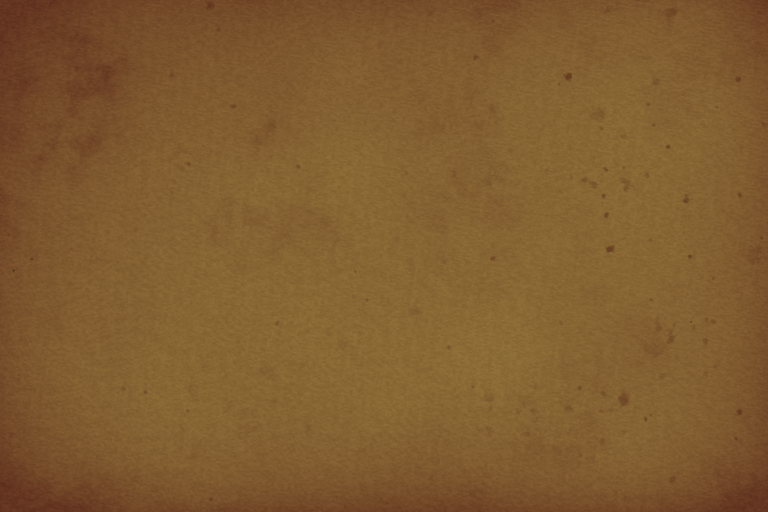
This texture is drawn by a WebGL 1 fragment shader. Its source:

```glsl
precision highp float;
uniform vec2 u_resolution;

// Colours
const vec3 PAPER = vec3(0.550, 0.423, 0.212);
const vec3 AGED = vec3(0.408, 0.228, 0.135);
const vec3 FOXING = vec3(0.345, 0.165, 0.095);
const vec3 SPECK = vec3(0.20, 0.13, 0.08);
const vec3 GRAIN_TINT = vec3(1.0, 0.86, 0.52);

// Edge darkening: left, right, bottom, top
const vec4 EDGE_AMOUNT = vec4(0.60, 0.48, 0.66, 0.48);
const vec4 EDGE_WIDTH = vec4(0.16, 0.09, 0.085, 0.10);

// Stains and grain
const float BASE_AGE = 0.04;
const float CLOUD_AMOUNT = 0.32;
const float CORNER_STAIN = 0.26;
const float MOTTLE_AMOUNT = 0.24;
const float GRAIN_AMOUNT = 0.065;
const float GRAIN_TILT = -0.14;
const vec2 GRAIN_SCALE = vec2(150.0, 270.0);

float hash(vec2 p) {
  return fract(sin(dot(p, vec2(127.1, 311.7))) * 43758.5453);
}

float noise(vec2 p) {
  vec2 cell = floor(p);
  vec2 f = fract(p);
  f = f * f * (3.0 - 2.0 * f);
  float low = mix(hash(cell), hash(cell + vec2(1.0, 0.0)), f.x);
  float high = mix(hash(cell + vec2(0.0, 1.0)), hash(cell + 1.0), f.x);
  return mix(low, high, f.y);
}

float fbm(vec2 p) {
  float sum = 0.0;
  float weight = 0.5;
  for (int i = 0; i < 5; i++) {
    sum += weight * noise(p);
    p = mat2(1.6, 1.2, -1.2, 1.6) * p + 7.3;
    weight *= 0.5;
  }
  return sum / 0.97;
}

// One soft, ragged spot in some cells of a grid; radius is in cell units
float spots(vec2 p, float cellSize, float radius, float chance, float seed) {
  vec2 q = p / cellSize;
  vec2 cell = floor(q);
  vec2 key = cell + seed;
  vec2 center = 0.3 + 0.4 * vec2(hash(key + 3.1), hash(key + 8.7));
  float size = radius * mix(0.5, 1.0, hash(key + 5.3));
  float ragged = (noise(p * 150.0 + seed) - 0.5) * 0.7 * size;
  float d = length(fract(q) - center) + ragged;
  float present = step(hash(key), chance);
  float strength = mix(0.35, 1.0, hash(key + 11.9));
  return present * strength * (1.0 - smoothstep(0.25 * size, size, d));
}

// Paper ageing: 0 is clean, 1 is the dark rim
float ageing(vec2 p, float width) {
  vec4 depth = vec4(p.x, width - p.x, p.y, 1.0 - p.y);
  float uneven = 0.75 + 0.5 * fbm(p * 3.0 + 40.0);
  float age = BASE_AGE + uneven * dot(EDGE_AMOUNT, exp(-depth / EDGE_WIDTH));

  vec2 fromCorner = (p - vec2(0.25, 0.85)) / vec2(0.55, 0.38);
  float corner = exp(-dot(fromCorner, fromCorner));
  age += CORNER_STAIN * corner;
  age += CLOUD_AMOUNT * (fbm(p * 3.2 + 12.0) - 0.5);

  // Blotches broken up by finer mottling
  float blotch = smoothstep(0.50, 0.72, fbm(p * 5.5 + 21.0));
  float mottle = smoothstep(0.35, 0.75, fbm(p * 28.0 + 5.0));
  age += MOTTLE_AMOUNT * blotch * (0.35 + mottle) * (0.5 + corner);
  return clamp(age, 0.0, 1.1);
}

// Fine fibres lying nearly level, with an even finer tooth
float paperGrain(vec2 p) {
  float c = cos(GRAIN_TILT);
  float s = sin(GRAIN_TILT);
  vec2 q = mat2(c, -s, s, c) * p;
  float fibre = noise(q * GRAIN_SCALE) - 0.5;
  float tooth = noise(q * GRAIN_SCALE.y * 1.25 + 31.0) - 0.5;
  return 0.65 * fibre + 0.5 * tooth;
}

void main() {
  vec2 p = gl_FragCoord.xy / u_resolution.y;
  float width = u_resolution.x / u_resolution.y;
  vec3 color = mix(PAPER, AGED, ageing(p, width));

  // Foxing gathers towards the right side
  float right = smoothstep(0.55, 0.85, p.x / width);
  float small = spots(p, 0.043, 0.19, 0.025 + 0.13 * right, 17.0);
  float medium = spots(p + 0.02, 0.083, 0.15, 0.03 + 0.10 * right, 53.0);
  float large = spots(p + 0.05, 0.19, 0.11, 0.12, 91.0);
  float foxing = max(max(0.55 * small, 0.65 * medium), 0.5 * large);

  // Crumbly reddish clusters
  float cluster = smoothstep(0.52, 0.68, fbm(p * 6.0 + 63.0));
  float crumbs = smoothstep(0.60, 0.76, fbm(p * 45.0 + 9.0));
  foxing = max(foxing, 0.32 * cluster * crumbs * (0.35 + 0.65 * right));
  color = mix(color, FOXING, foxing);

  float specks = spots(p + 0.01, 0.11, 0.030, 0.07, 137.0);
  color = mix(color, SPECK, 0.8 * specks);
  color += GRAIN_AMOUNT * paperGrain(p) * GRAIN_TINT;
  gl_FragColor = vec4(clamp(color, 0.0, 1.0), 1.0);
}
```
